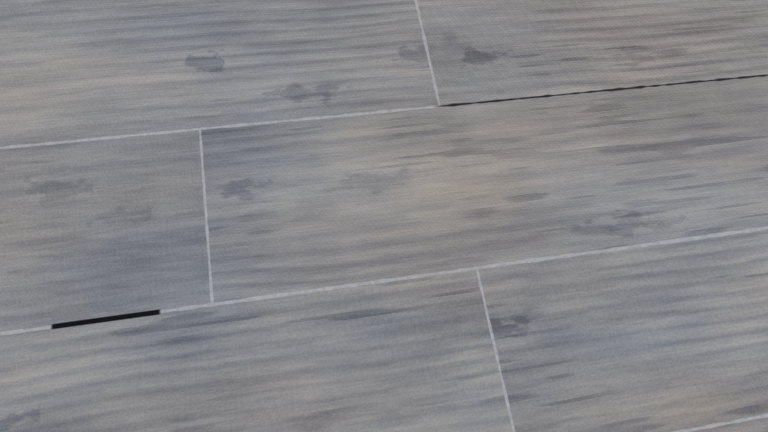
This texture is drawn by a WebGL 2 fragment shader. Its source:

```glsl
#version 300 es
precision highp float;
// Staggered wood-look floor planks seen at a slant. Two pencils of lines give
// the perspective: u runs along the planks, v counts rows across them.
// Ribs, stretched noise grain and hashed smudges age every plank differently.

#define PLANK_LENGTH 1.9
#define PLANK_DEPTH 0.43
#define RIBS 13.0
#define GROUT_HALF 0.0042
#define SMUDGES 5
#define DARK_WOOD vec3(0.39, 0.39, 0.415)
#define MID_WOOD vec3(0.540, 0.535, 0.540)
#define PALE_WOOD vec3(0.65, 0.635, 0.62)
#define GROUT vec3(0.65, 0.66, 0.68)
#define GAP vec3(0.09, 0.09, 0.10)

uniform vec2 u_resolution;
out vec4 outColor;

float hash(vec2 p) {
    return fract(sin(dot(p, vec2(127.1, 311.7))) * 43758.547);
}

float noise(vec2 p) {
    vec2 i = floor(p), f = fract(p);
    f = f * f * (3.0 - 2.0 * f);
    return mix(mix(hash(i), hash(i + vec2(1, 0)), f.x),
               mix(hash(i + vec2(0, 1)), hash(i + vec2(1, 1)), f.x), f.y);
}

float fbm(vec2 p) {
    float sum = 0.0, amp = 0.53;
    for (int i = 0; i < 4; i++) {
        sum += amp * noise(p);
        p = p * 2.03 + 17.3;
        amp *= 0.5;
    }
    return sum;
}

// Maps the canvas to floor coordinates through two vanishing points.
vec2 floorCoord(vec2 p) {
    float u = 0.212 + 4.29 * (p.x - 0.212) / (4.29 - p.y);
    float d = (1.607 - p.y) / (10.0 - p.x) - 0.138;
    return vec2(u, 1.0 - d / (0.0474 + 0.1014 * d));
}

float band(float dist, float halfWidth, float px) {
    return 1.0 - smoothstep(halfWidth - px, halfWidth + px, dist);
}

// Dark worn marks scattered over one plank.
float smudges(vec2 q, vec2 id) {
    float rough = fbm(q * vec2(24.0, 50.0) + id * 31.0);
    float sum = 0.0;
    for (int i = 0; i < SMUDGES; i++) {
        vec2 seed = id * 7.3 + float(i) * vec2(3.1, 5.7);
        vec2 center = vec2(hash(seed) * PLANK_LENGTH,
                           mix(0.08, 0.92, hash(seed + 1.7)) * PLANK_DEPTH);
        vec2 size = vec2(mix(0.05, 0.13, hash(seed + 4.1)), 0.028);
        float reach = length((q - center) / size) + (rough - 0.5) * 2.6;
        sum = max(sum, (1.0 - smoothstep(0.35, 1.0, reach)) * mix(0.4, 1.0, hash(seed + 8.9)));
    }
    return sum;
}

// Lightness of the wood: 0 is dark, 1 is pale.
float woodTone(vec2 q, vec2 id, float across) {
    vec2 g = q + id * vec2(5.3, 9.1);
    float cloud = fbm(g * vec2(2.2, 6.0));
    float streak = fbm(g * vec2(5.0, 48.0));
    float fiber = noise(g * vec2(22.0, 230.0));
    float speck = noise(g * vec2(260.0, 300.0));
    float wave = across * RIBS + 0.7 * (noise(g * vec2(3.0, 7.0)) - 0.5);
    float rib = sin(6.2832 * wave) + 0.35 * sin(12.5664 * wave + 0.8);
    float ribDepth = mix(0.03, 0.11, smoothstep(0.3, 0.7, noise(g * vec2(1.6, 3.0) + 4.0)));
    float crack = smoothstep(0.62, 0.82, noise(g * vec2(7.0, 95.0)))
                * smoothstep(0.45, 0.65, fbm(g * vec2(2.5, 7.0) + 9.0));
    float tone = 0.58 + 0.10 * (hash(id + 2.0) - 0.5);
    tone += 0.75 * (cloud - 0.5) + 0.42 * (streak - 0.5);
    tone += 0.14 * (fiber - 0.5) + 0.16 * (speck - 0.5) + ribDepth * rib;
    return tone - 0.28 * crack - 0.38 * smudges(q, id);
}

void main() {
    vec2 p = gl_FragCoord.xy / u_resolution.y;
    float px = 1.0 / u_resolution.y;
    vec2 uv = floorCoord(p);
    vec2 stepX = (floorCoord(p + vec2(px, 0)) - uv) / px;
    vec2 stepY = (floorCoord(p + vec2(0, px)) - uv) / px;
    vec2 slope = sqrt(stepX * stepX + stepY * stepY);

    // Plank under this point
    float row = floor(uv.y), across = fract(uv.y);
    float start = mod(row, 2.0) < 0.5 ? 1.19 : 0.512;
    float along = (uv.x - start) / PLANK_LENGTH;
    vec2 id = vec2(floor(along), row);
    vec2 q = vec2(fract(along) * PLANK_LENGTH, across * PLANK_DEPTH);

    // Wood colour with warm and cool patches
    float tone = clamp(woodTone(q, id, across), 0.0, 1.1);
    vec3 color = tone < 0.58 ? mix(DARK_WOOD, MID_WOOD, tone / 0.58)
                             : mix(MID_WOOD, PALE_WOOD, (tone - 0.58) / 0.42);
    float warmth = fbm(p * vec2(2.0, 4.0) + 3.0) - 0.5;
    color += vec3(0.06, 0.0, -0.06) * warmth;

    // Grout lines with ragged edges
    float rowLine = floor(uv.y + 0.5);
    float rowDist = abs(uv.y - rowLine) / slope.y;
    float endDist = abs(fract(along + 0.5) - 0.5) * PLANK_LENGTH / slope.x;
    float ragged = GROUT_HALF * mix(0.6, 1.25, noise(p * 45.0));
    float upper = step(1.5, rowLine);
    float cracked = upper * smoothstep(1.0, 1.03, p.x);
    float rowGrout = band(rowDist, ragged * mix(1.0, 0.75, upper), px) * (1.0 - 0.8 * cracked);
    float grout = max(rowGrout, band(endDist, ragged * 0.8, px));
    color = mix(color, GROUT + 0.08 * (noise(p * 160.0) - 0.5), 0.85 * grout);

    // Open seams: a thin crack above, a wide slot below
    float crackSeam = cracked * band(rowDist, 0.0028 * noise(p * 60.0) + 0.0006, px);
    float slotEnds = smoothstep(0.115, 0.125, p.x) * (1.0 - smoothstep(0.365, 0.375, p.x));
    float slot = (1.0 - upper) * slotEnds * band(rowDist, 0.0055, px);
    color = mix(color, GAP, max(0.8 * crackSeam, slot));

    outColor = vec4(clamp(color, 0.0, 1.0), 1.0);
}
```
